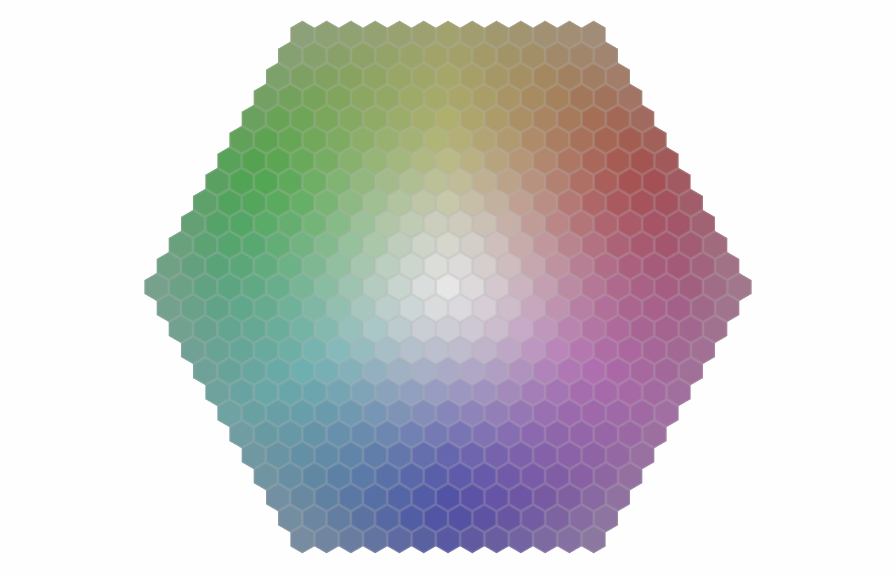
Give the GLSL for this background, as a Shadertoy shader.

```glsl
// A hexagonal colour wheel built from small hexagon cells, pale in the middle, on white.

const float SQRT3 = 1.7320508;

// Centre of the pointy-topped hexagon cell (width 1) that contains p
vec2 cellCentre(vec2 p) {
    vec2 lattice = vec2(1.0, SQRT3);
    vec2 a = floor(p / lattice + 0.5) * lattice;
    vec2 b = (floor(p / lattice) + 0.5) * lattice;
    return distance(p, a) < distance(p, b) ? a : b;
}

// Number of cell steps from the middle cell
float ringIndex(vec2 centre) {
    vec2 c = abs(centre);
    return max(c.x + c.y / SQRT3, 2.0 * c.y / SQRT3);
}

// Fully saturated colour of a hue in 0..1
vec3 hueColour(float hue) {
    return clamp(abs(fract(hue + vec3(0.0, 2.0, 1.0) / 3.0) * 6.0 - 3.0) - 1.0, 0.0, 1.0);
}

// Fill colour of a cell: hue from its direction, value and chroma from its distance
vec3 cellColour(vec2 centre) {
    float d = length(centre);
    float hue = d > 0.01 ? atan(centre.y, centre.x) / 6.2831853 - 1.0 / 12.0 : 0.0;
    float value = mix(0.9, 0.63, smoothstep(-1.0, 1.0, d / 11.5) * 2.0 - 1.0);
    float chroma = 0.285 * smoothstep(0.0, 8.0, d) * (1.0 - 0.45 * smoothstep(9.0, 12.5, d));
    // Primaries are richer than secondaries in the outer rings
    chroma *= 1.0 + 0.18 * smoothstep(5.0, 10.0, d) * cos(18.849556 * hue);
    return value - chroma * (1.0 - hueColour(hue));
}

vec3 wheel(vec2 p) {
    vec2 centre = cellCentre(p);
    if (ringIndex(centre) > 12.5) return vec3(0.995);

    // Thin translucent grey outline around each cell
    vec2 q = abs(p - centre);
    float edge = 0.5 - max(q.x, 0.5 * q.x + 0.5 * SQRT3 * q.y);
    float outline = 1.0 - smoothstep(0.02, 0.08, edge);
    return mix(cellColour(centre), vec3(0.7), 0.3 * outline);
}

void mainImage(out vec4 fragColor, in vec2 fragCoord) {
    // Average a 3 by 3 grid of samples to smooth the edges
    vec3 sum = vec3(0.0);
    for (int i = 0; i < 9; i++) {
        vec2 offset = (vec2(i % 3, i / 3) - 1.0) / 3.0;
        vec2 p = (fragCoord + offset - 0.5 * iResolution.xy) / (0.0423 * iResolution.y);
        sum += wheel(p);
    }
    fragColor = vec4(sum / 9.0, 1.0);
}
```
